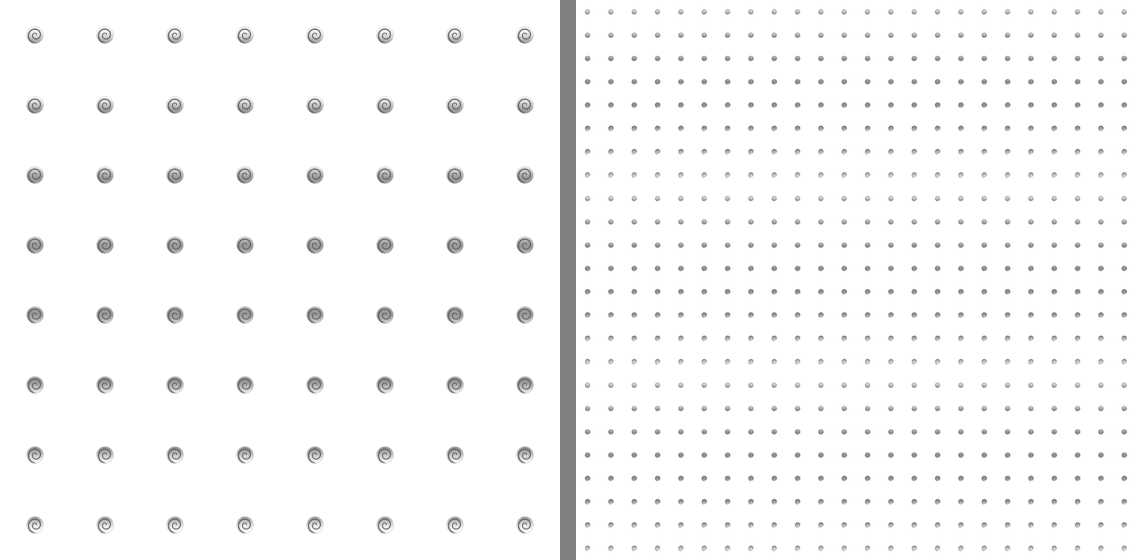
Left, the tile; right, the same tile 3 across and 3 down.
Reproduce this pattern procedurally as a Shadertoy shader.

```glsl
#define REPEATS 8.0
#define RADIUS 0.127       // disc radius, in cells
#define PITCH 0.45         // spiral inward step per turn, in disc radii
#define TURNS 1.85
#define OUTER_WIDTH 0.09   // half widths of the groove, in disc radii
#define INNER_WIDTH 0.05
#define BAND_SHIFT 0.35    // travel of the dark reflection per row
#define METAL_DARK 0.60
#define METAL_LIGHT 0.97
#define GROOVE_GREY 0.36
#define RIM_GREY 0.84

const float TAU = 6.2831853;

// Coverage of a tapering spiral that winds clockwise inward from the bottom
float spiral(vec2 p, float pixel) {
    p -= vec2(0.05, -0.01);
    float radius = length(p);
    float turn = fract(atan(-p.x, -p.y) / TAU + 0.04);
    float cover = 0.0;
    for (int i = 0; i < 2; i++) {
        float t = turn + float(i);
        float halfWidth = mix(OUTER_WIDTH, INNER_WIDTH, t / TURNS);
        float d = abs(radius - (0.91 - PITCH * t)) - halfWidth;
        float ends = smoothstep(0.0, 0.12, t) * (1.0 - smoothstep(TURNS - 0.15, TURNS, t));
        cover = max(cover, ends * (1.0 - smoothstep(-0.6 * pixel, 0.6 * pixel, d)));
    }
    return cover;
}

// Brushed metal with a dark horizontal reflection that climbs row by row
float metal(vec2 p, float rowFromTop) {
    float band = (rowFromTop - 0.5 * (REPEATS - 1.0)) * BAND_SHIFT;
    return mix(METAL_DARK, METAL_LIGHT, smoothstep(0.0, 1.8, abs(p.y - band)));
}

void mainImage(out vec4 fragColor, in vec2 fragCoord) {
    // Cell grid; p is measured in disc radii
    vec2 grid = fragCoord / iResolution.xy * REPEATS;
    vec2 p = (fract(grid) - 0.5) / RADIUS;
    float rowFromTop = REPEATS - 1.0 - floor(grid.y);
    float pixel = REPEATS / (min(iResolution.x, iResolution.y) * RADIUS);
    float radius = length(p);

    // Disc face, pale rim and engraved groove
    float grey = metal(p, rowFromTop);
    grey = mix(grey, RIM_GREY, 0.7 * smoothstep(0.86, 0.96, radius));
    grey = mix(grey, GROOVE_GREY, 0.85 * spiral(p, pixel));

    // White ground
    float disc = 1.0 - smoothstep(-0.6 * pixel, 0.6 * pixel, radius - 0.98);
    fragColor = vec4(vec3(mix(1.0, grey, disc)), 1.0);
}
```
